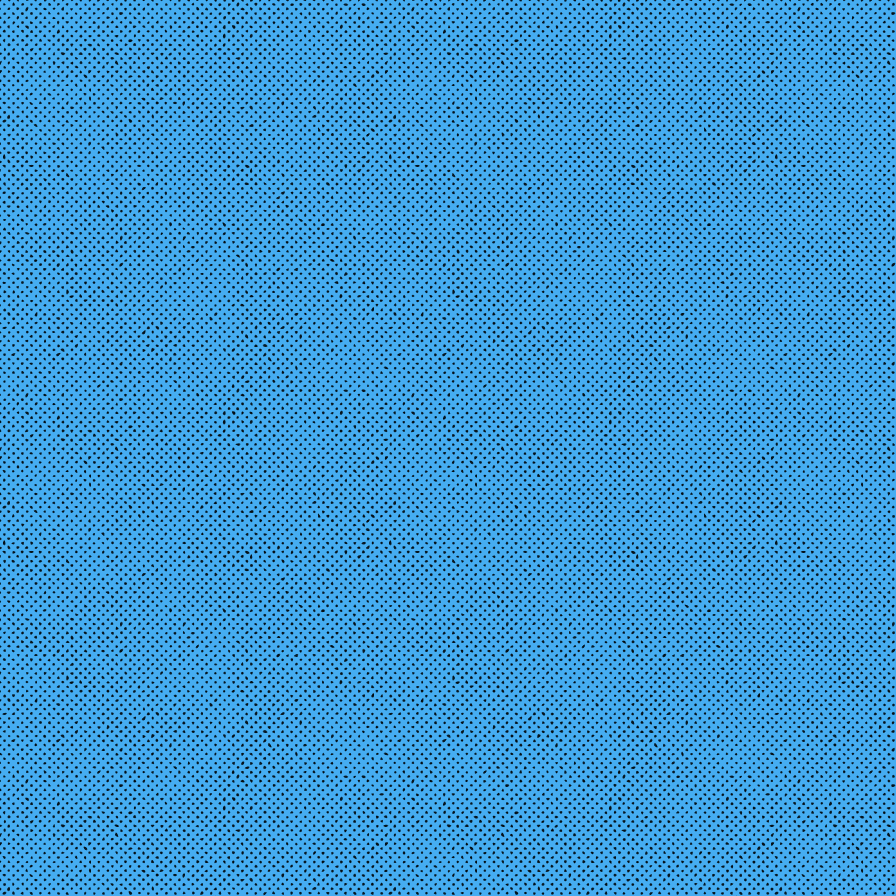
This pattern is drawn by a Shadertoy shader. Its source:

```glsl
// Blue print screen of small black ink dots on a staggered grid.
// Two offset square lattices carry ragged ellipses; hashes and soft noise,
// wrapped over a larger tile, vary the size, tilt and wear of each dot.

const float DOTS_ACROSS = 99.8;   // lattice cells over the canvas
const float TILE = 43.0;          // cells before the wear repeats
const float PATCHES = 9.0;        // soft wear patches per tile
const float DOT_RADIUS = 0.136;   // in cells
const vec3 PAPER = vec3(0.27, 0.68, 0.95);
const vec3 INK = vec3(0.015, 0.04, 0.055);

// Sine-free hash giving four values in 0..1
vec4 hash4(vec2 p) {
    vec4 q = fract(p.xyxy * vec4(0.1031, 0.1030, 0.0973, 0.1099));
    q += dot(q, q.wzxy + 33.33);
    return fract((q.xxyz + q.yzzw) * q.zywx);
}

// Value noise that wraps after "period" lattice steps
float wrappedNoise(vec2 p, float period) {
    vec2 i = floor(p);
    vec2 f = fract(p);
    f = f * f * (3.0 - 2.0 * f);
    float a = hash4(mod(i, period)).x;
    float b = hash4(mod(i + vec2(1, 0), period)).x;
    float c = hash4(mod(i + vec2(0, 1), period)).x;
    float d = hash4(mod(i + vec2(1, 1), period)).x;
    return mix(mix(a, b, f.x), mix(c, d, f.x), f.y);
}

mat2 rotation(float angle) {
    float c = cos(angle), s = sin(angle);
    return mat2(c, -s, s, c);
}

// Approximate signed distance to an ellipse with a wavy rim
float raggedDot(vec2 p, float radius, float stretch, float wobble, float phase) {
    p *= vec2(1.0 / stretch, stretch);
    float angle = atan(p.y, p.x + 1e-5);
    return length(p) - radius * (1.0 + wobble * cos(3.0 * angle + phase));
}

// Nearest dot of one square lattice, varied per cell
float dotLattice(vec2 p, float seed) {
    vec2 cell = floor(p + 0.5);
    vec2 id = mod(cell, TILE);
    vec4 shape = hash4(id + seed);
    vec4 wear = hash4(id + seed + 57.0);
    float patchTone = wrappedNoise(id * PATCHES / TILE, PATCHES);
    float blot = step(0.95, wear.x);
    float radius = DOT_RADIUS * (0.84 + 0.22 * shape.x + 0.14 * patchTone + 0.22 * blot);
    float stretch = 1.0 + 0.22 * shape.y * shape.y + 0.18 * blot;
    vec2 jitter = (wear.yz - 0.5) * 0.07;
    vec2 local = rotation(6.2832 * shape.z) * (p - cell - jitter);
    return raggedDot(local, radius, stretch, 0.14 * wear.w, 6.2832 * shape.w);
}

void mainImage(out vec4 fragColor, in vec2 fragCoord) {
    // Grid anchored at the upper left corner
    vec2 uv = vec2(fragCoord.x, iResolution.y - fragCoord.y) / iResolution.y;
    vec2 p = uv * DOTS_ACROSS;
    float pixel = DOTS_ACROSS / iResolution.y;

    // Staggered screen from two lattices half a cell apart
    float dist = min(dotLattice(p, 3.0), dotLattice(p - 0.5, 131.0));
    float ink = clamp(0.5 - dist / (1.15 * pixel), 0.0, 1.0);

    // Slightly uneven ink
    float grain = wrappedNoise(p * 3.0, TILE * 3.0);
    ink *= 0.9 + 0.1 * grain;
    fragColor = vec4(mix(PAPER, INK, ink), 1.0);
}
```
